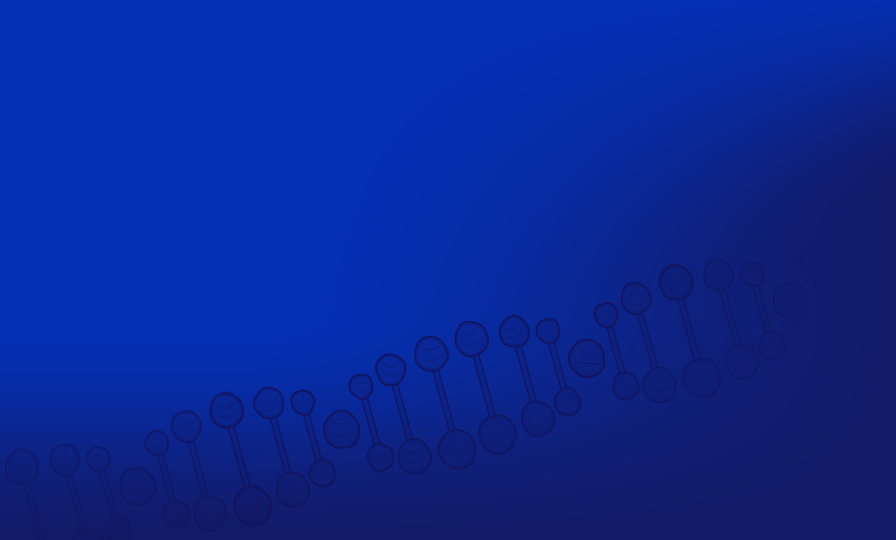
A Shadertoy shader for this background:

```glsl
// Deep blue gradient with a faint sketched double helix rising to the right.

// Soft-edged line of the given half width around distance zero
float stroke(float dist, float halfWidth) {
    float pixel = 1.0 / iResolution.y;
    return 1.0 - smoothstep(halfWidth - 0.5 * pixel, halfWidth + pixel, abs(dist));
}

// Hand-drawn ball: uneven double outline, faint fill and inner arcs
float sketchedBall(vec2 q, float radius, float seed) {
    float angle = atan(q.y, q.x);
    float wobble = 0.0007 * sin(3.0 * angle + seed) + 0.0005 * sin(5.0 * angle - 2.0 * seed);
    float dist = length(q * vec2(1.03, 0.97)) - radius + wobble;
    float inside = 1.0 - smoothstep(-0.002, 0.002, dist);
    float outline = max(stroke(dist, 0.0014), 0.5 * stroke(dist + 0.13 * radius, 0.0008));
    vec2 s = q / radius;
    float arcs = smoothstep(0.75, 1.0, sin(11.0 * length(s - vec2(0.3, 0.9)) + sin(4.0 * s.x + seed)));
    arcs *= 1.0 - smoothstep(0.65, 0.8, length(s));
    return max(outline, inside * (0.2 + 0.28 * arcs));
}

// Rung across the helix: two balls joined by a double-lined stem
float rung(vec2 q, float halfLength, float seed) {
    float topRadius = 0.39 * halfLength - 0.0048;
    float bottomRadius = 1.12 * topRadius;
    float ink = sketchedBall(q - vec2(0.0, halfLength), topRadius, seed);
    ink = max(ink, 0.85 * sketchedBall(q + vec2(0.0, halfLength), bottomRadius, seed + 2.0));
    float onStem = step(q.y, halfLength - topRadius) * step(bottomRadius - halfLength, q.y);
    float stem = max(stroke(abs(q.x) - 0.0052, 0.0011), 0.25 * stroke(q.x, 0.005));
    return max(ink, 0.85 * onStem * stem);
}

// Helix strands cross at four points, with three rungs on either side
float helix(vec2 p) {
    float ink = 0.0;
    vec2 axis = vec2(0.964, 0.264);
    for (int i = 0; i < 4; i++) {
        float turn = float(i);
        vec2 crossing = vec2(0.255, 0.099) + turn * vec2(0.379, 0.105);
        crossing += step(2.0, turn) * vec2(0.076, 0.027);
        vec2 offset = p - crossing;
        vec2 q = vec2(dot(offset, axis), dot(offset, vec2(-axis.y, axis.x)));
        ink = max(ink, sketchedBall(q, 0.0335, turn));
        for (int j = 1; j <= 3; j++) {
            float k = float(j);
            float along = 0.014 + 0.0325 * k + 0.0095 * k * k;
            float halfLength = 0.0456 + 0.02595 * k - 0.00355 * k * k;
            ink = max(ink, rung(vec2(abs(q.x) - along, q.y), halfLength, turn + 1.7 * k));
        }
    }
    return ink;
}

void mainImage(out vec4 fragColor, in vec2 fragCoord) {
    vec2 p = fragCoord / iResolution.y;
    p.x *= 1.6623 * iResolution.y / iResolution.x;

    // Shade gathers along the right side and the lower edge
    float fullShadeY = 0.65 - 0.5 * (1.66 - p.x);
    float rightShade = smoothstep(0.42, 1.75, p.x)
                     * (1.0 - smoothstep(fullShadeY, 1.08, p.y));
    float lowerShade = 1.0 - smoothstep(-0.02, 0.42, p.y);
    float shade = 1.0 - (1.0 - rightShade) * (1.0 - lowerShade);
    vec3 color = mix(vec3(0.014, 0.19, 0.715), vec3(0.07, 0.105, 0.41), shade);

    // Helix ink, strongest near the middle
    float fade = mix(0.5, 0.85, smoothstep(0.05, 0.65, p.x));
    fade *= 1.0 - 0.4 * smoothstep(1.05, 1.4, p.x);
    fade *= 1.0 - smoothstep(1.42, 1.56, p.x);
    color = mix(color, vec3(0.07, 0.065, 0.34), helix(p) * fade);

    fragColor = vec4(color, 1.0);
}
```
